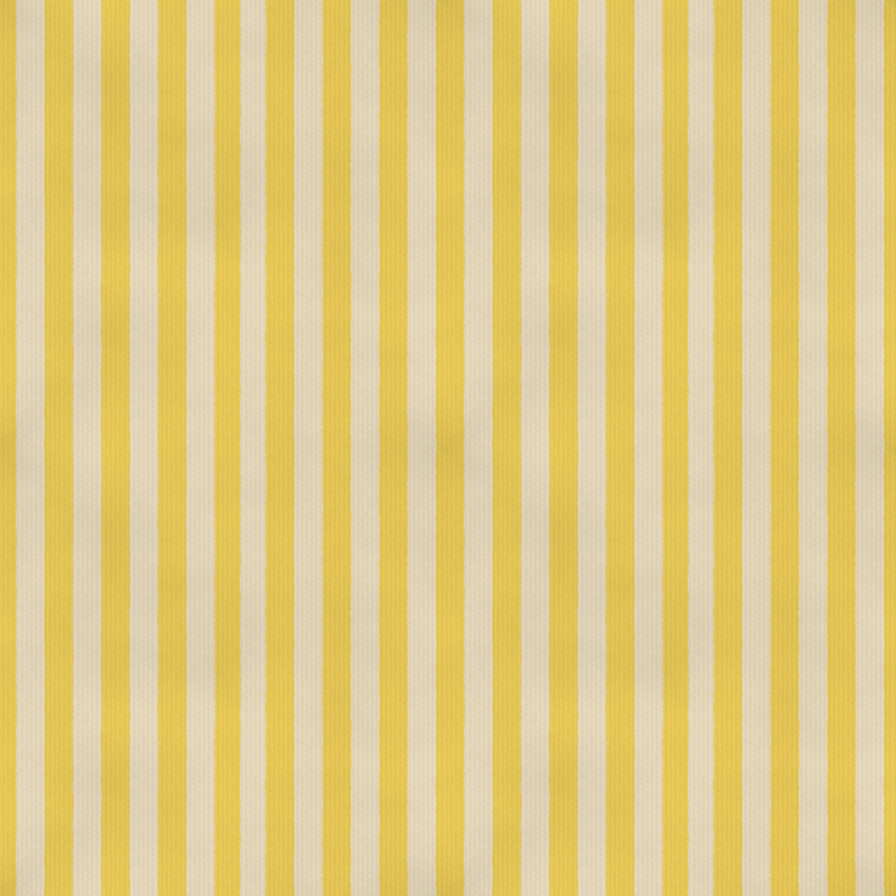
Give the GLSL for this pattern, as a WebGL 1 fragment shader.

```glsl
precision highp float;

uniform vec2 u_resolution;

float hash(vec2 p) {
  vec3 q = fract(vec3(p.xyx) * 0.1031);
  q += dot(q, q.yzx + 33.33);
  return fract((q.x + q.y) * q.z);
}

// Value noise that wraps over a unit tile with a whole number of cells
float wrapNoise(vec2 uv, vec2 cells) {
  vec2 p = uv * cells;
  vec2 i = floor(p);
  vec2 f = fract(p);
  f = f * f * (3.0 - 2.0 * f);
  vec2 a = mod(i, cells);
  vec2 b = mod(i + 1.0, cells);
  return mix(mix(hash(a), hash(vec2(b.x, a.y)), f.x),
             mix(hash(vec2(a.x, b.y)), hash(b), f.x), f.y);
}

// Soft, uneven fading, centred on zero
float fading(vec2 uv) {
  float sum = 0.0;
  float weight = 0.5;
  vec2 cells = vec2(4.0, 5.0);
  for (int i = 0; i < 4; i++) {
    sum += weight * (wrapNoise(uv, cells) - 0.5);
    cells *= 2.0;
    weight *= 0.55;
  }
  return sum;
}

// Signed distance to the yellow stripes, positive inside:
// seven wide pairs and one narrow pair in each tile
float stripeDistance(float x) {
  float widePitch = 0.12656;
  float wideSpan = 7.0 * widePitch;
  float s = fract(x - 0.5935);
  bool isWide = s < wideSpan;
  float pitch = isWide ? widePitch : 1.0 - wideSpan;
  float local = isWide ? mod(s, widePitch) : s - wideSpan;
  float band = 0.5 * pitch;
  return local < band ? min(local, band - local)
                      : max(band - local, local - pitch);
}

void main() {
  vec2 uv = gl_FragCoord.xy / u_resolution;
  vec2 tile = fract(uv * 2.0);
  float pixel = 2.0 / u_resolution.x;

  // Stripes with slightly ragged woven edges
  float wobble = (wrapNoise(tile, vec2(16.0, 24.0)) - 0.5) * 0.002
               + (wrapNoise(tile, vec2(64.0, 128.0)) - 0.5) * 0.002;
  float d = stripeDistance(tile.x + wobble);
  float edge = 0.75 * pixel;
  float yellow = smoothstep(-edge, edge, d);
  vec3 color = mix(vec3(0.87, 0.82, 0.71), vec3(0.88, 0.76, 0.33), yellow);

  // Fine vertical ribs broken by cross threads, faded when too small to resolve
  float ribs = sin(6.28318 * 96.0 * tile.x);
  float threads = sin(6.28318 * (80.0 * tile.y + 48.0 * tile.x));
  float detail = 1.0 - smoothstep(0.35, 0.7, 96.0 * pixel);
  float weave = detail * (0.016 * ribs + 0.006 * threads);

  // Cloth grain and broad worn patches
  float grain = 0.02 * (wrapNoise(tile, vec2(192.0)) - 0.5);
  color *= 1.0 + weave + grain + 0.085 * fading(tile);

  gl_FragColor = vec4(color, 1.0);
}
```
